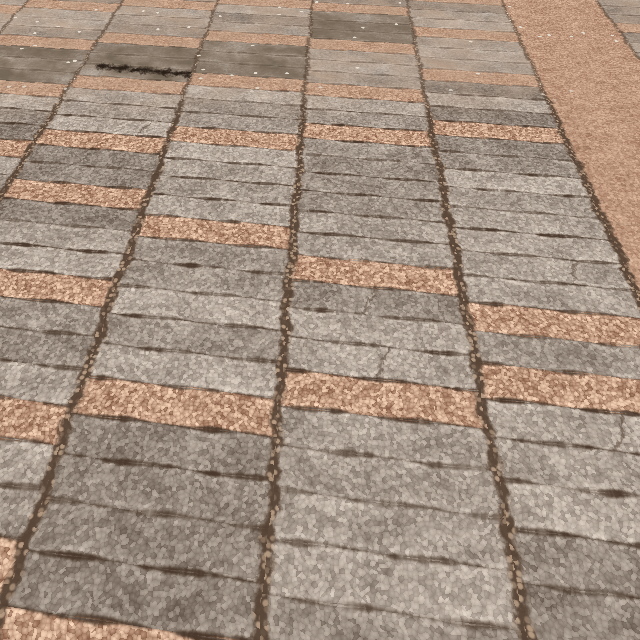
Write a three.js fragment shader that draws this texture.

```glsl
varying vec2 vUv;

const vec3 STONE_DARK = vec3(0.41, 0.355, 0.31);
const vec3 STONE_LIGHT = vec3(0.81, 0.76, 0.71);
const vec3 CLAY_DARK = vec3(0.54, 0.38, 0.29);
const vec3 CLAY_LIGHT = vec3(0.91, 0.77, 0.66);
const vec3 SOIL = vec3(0.28, 0.21, 0.16);
const vec3 GRAVEL = vec3(0.72, 0.61, 0.51);
const vec3 MOSS = vec3(0.42, 0.37, 0.31);
const vec3 DUST = vec3(0.74, 0.63, 0.54);

float hash(vec2 p) {
  return fract(sin(dot(p, vec2(127.1, 311.7))) * 43758.5);
}

// Nearest grain: distance and random tone
vec2 grains(vec2 p) {
  vec2 cell = floor(p);
  vec2 nearest = vec2(9.0, 0.0);
  for (int y = -1; y <= 1; y++) {
    for (int x = -1; x <= 1; x++) {
      vec2 c = cell + vec2(float(x), float(y));
      vec2 center = c + vec2(hash(c), hash(c + 37.0));
      float d = distance(p, center);
      if (d < nearest.x) nearest = vec2(d, hash(c + 71.0));
    }
  }
  return nearest;
}

// Layered, rotated sines from about -1 to 1
float ripple(vec2 p) {
  float sum = 0.0;
  float gain = 0.5;
  for (int i = 0; i < 5; i++) {
    sum += gain * sin(p.x + 1.7 * sin(p.y)) * cos(p.y * 0.9 + sin(p.x));
    p = mat2(1.5, 1.1, -1.1, 1.5) * p + 2.3;
    gain *= 0.65;
  }
  return sum;
}

float isValue(float a, float b) {
  return 1.0 - step(0.5, abs(a - b));
}

// Clay courses: regular far away, staggered per column nearby
float isClay(float col, float row) {
  float shift = isValue(col, 0.0) * step(16.0, row);
  float distant = step(14.5, row) * isValue(mod(row + shift, 4.0), 3.0);
  vec3 rows = col < -1.5 ? vec3(1.0, 8.0, 12.0)
            : col < -0.5 ? vec3(-1.0, 10.0, 10.0)
            : col < 0.5 ? vec3(8.0) : vec3(6.0);
  float near = isValue(row, rows.x) + isValue(row, rows.y) + isValue(row, rows.z);
  return min(distant + near + isValue(row, 4.0), 1.0);
}

vec3 stoneColor(vec2 ground, vec2 id, vec2 grain, float contrast) {
  float tone = 0.57 + 0.4 * (hash(id + 5.0) - 0.5);
  tone += 0.19 * ripple(ground * vec2(9.0, 2.0) + id.yx * 3.0);
  tone += contrast * (0.48 * (grain.y - 0.5) + 0.3 * (0.42 - grain.x));
  return mix(STONE_DARK, STONE_LIGHT, clamp(tone, 0.0, 1.1));
}

vec3 clayColor(vec2 ground, vec2 grain, float contrast) {
  float tone = 0.56 + contrast * (0.8 * (grain.y - 0.5) + 0.6 * (0.42 - grain.x));
  tone += 0.14 * ripple(ground * vec2(12.0, 3.0));
  return mix(CLAY_DARK, CLAY_LIGHT, clamp(tone, 0.0, 1.1));
}

// Faint hairline across some bricks
float crack(vec2 local, vec2 id, float rough) {
  float center = 0.2 + 0.6 * hash(id + 19.0) + 0.08 * local.y + 0.03 * rough;
  float line = 1.0 - smoothstep(0.002, 0.014, abs(local.x - center));
  return line * step(0.85, hash(id + 43.0));
}

float segment(vec2 p, vec2 a, vec2 b) {
  vec2 ab = b - a;
  return length(p - a - ab * clamp(dot(p - a, ab) / dot(ab, ab), 0.0, 1.0));
}

void main() {
  // Perspective ground plane
  float scale = 1.0 - 0.648 * vUv.y;
  float depth = vUv.y / scale;
  float across = (vUv.x - 0.406 - 0.082 * vUv.y) / (0.42 * scale);
  across += 0.006 * sin(depth * 17.0) + 0.004 * sin(depth * 43.0);
  float col = floor(across);
  float u = across - col;
  float course = depth * 9.86 - 0.75 + 0.62 * u - 0.2 * col;
  course += 0.035 * sin(across * 13.0 + floor(course) * 2.0);
  float row = floor(course);
  vec2 id = vec2(col, row);
  vec2 local = vec2(u, course - row);
  vec2 ground = vec2(across, course);
  float far = smoothstep(1.65, 2.1, depth);
  float strip = isValue(col, 2.0);
  float rough = ripple(ground * vec2(31.0, 5.0));

  // Brick surfaces
  vec2 grain = grains(ground * vec2(54.0, 11.0) + 0.4 * rough);
  float clay = max(isClay(col, row), strip);
  float contrast = mix(1.0, 0.5, max(far, strip));
  vec3 color = mix(stoneColor(ground, id, grain, contrast),
                   clayColor(ground, grain, contrast), clay);
  color = mix(color, SOIL, 0.45 * crack(local, id, rough) * (1.0 - clay) * (1.0 - far));

  // Weathering of the distant courses
  float patchRow = floor((row - 15.0) / 4.0);
  float damp = step(col, -0.5) * isValue(patchRow, 1.0)
             + isValue(col, 0.0) * isValue(patchRow, 2.0);
  float wear = ripple(ground * vec2(5.0, 1.2));
  color = mix(color, DUST, far * (1.0 - strip) * clamp(0.3 + 0.4 * wear, 0.0, 0.7));
  color = mix(color, MOSS, damp * (1.0 - clay) * clamp(0.5 + 0.5 * wear, 0.1, 0.85));

  // Broken course joints with a worn pale rim
  float edge = min(local.y, 1.0 - local.y) + 0.035 * rough;
  float seamId = floor(course + 0.5);
  float chipped = ripple(vec2(across * 17.0, seamId * 4.7 + col));
  float seam = 1.0 - smoothstep(0.0, 0.075 + 0.025 * chipped, edge);
  float rim = smoothstep(0.05, 0.11, edge) * (1.0 - smoothstep(0.11, 0.22, edge));
  float strength = 0.45 + 0.4 * hash(vec2(col, seamId)) + 0.45 * chipped;
  strength = clamp(strength, 0.1, 0.95) * mix(1.0, 0.4, far) * mix(1.0, 0.12, strip);
  color += 0.05 * rim * (1.0 - strip) * (0.6 + rough);
  color = mix(color, SOIL, seam * strength);

  // Gravel-filled column joints
  float side = min(u, 1.0 - u) + 0.018 * rough;
  float width = mix(0.027, 0.018, far);
  float gap = 1.0 - smoothstep(width - 0.012, width + 0.012, side);
  vec2 pebble = grains(ground * vec2(38.0, 7.5) + 9.0);
  float stones = smoothstep(0.35, 0.9, pebble.y) * (1.0 - smoothstep(0.25, 0.65, pebble.x));
  vec3 fill = mix(SOIL, GRAVEL, 0.12 + 0.85 * stones);
  color = mix(color, fill, gap * mix(0.92, 0.6, far));

  // Sunken edge and scattered pale flecks
  float crevice = segment(vUv, vec2(0.155, 0.896), vec2(0.295, 0.884));
  color = mix(color, SOIL * 0.6, 1.0 - smoothstep(0.0, 0.007, crevice + 0.004 * rough));
  vec2 fleck = grains(ground * vec2(7.0, 1.5) + 4.0);
  float chip = step(0.93, fleck.y) * (1.0 - smoothstep(0.09, 0.15, fleck.x));
  color = mix(color, vec3(0.90, 0.87, 0.82), chip * far);

  gl_FragColor = vec4(color, 1.0);
}
```
